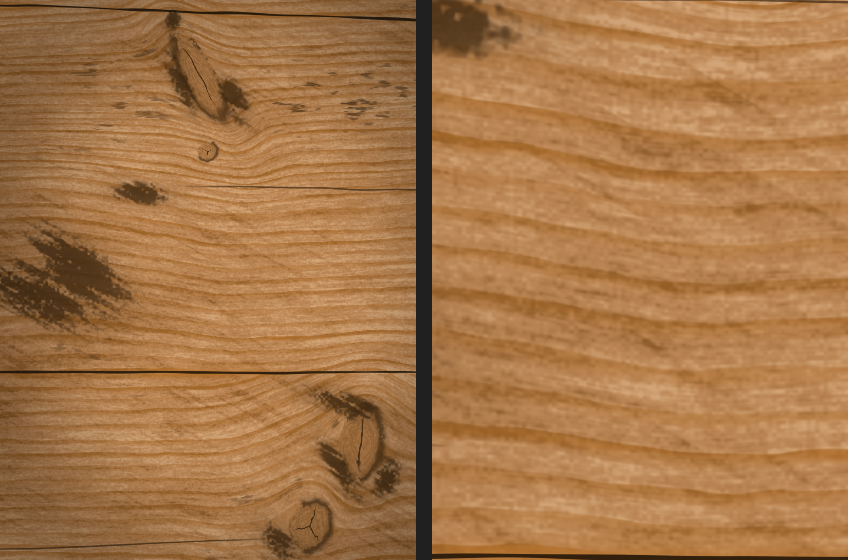
Left, the full canvas; right, a detail of the centre.
Give the GLSL for this texture, as a Shadertoy shader.

```glsl
// Weathered pine planks: growth rings follow a height field that bends
// around oval knots; seams, saw marks and rough stains are layered on top.
#define LIGHT vec3(0.81, 0.635, 0.46)
#define BASE vec3(0.715, 0.51, 0.32)
#define DARK vec3(0.51, 0.325, 0.135)
#define ORANGE vec3(0.70, 0.44, 0.17)
#define STAIN vec3(0.25, 0.16, 0.065)
#define RINGS 42.0
#define RING_CONTRAST 0.45
#define FIBRE_CONTRAST 0.5
#define GRIT 0.42
#define SAW_ANGLE -0.52
#define VIGNETTE 0.3

// Knots: center and radii, then angle and number of spokes
const vec4 KNOTS[4] = vec4[4](
    vec4(0.358, 0.863, 0.085, 0.031), vec4(0.371, 0.729, 0.019, 0.016),
    vec4(0.645, 0.208, 0.066, 0.038), vec4(0.553, 0.06, 0.047, 0.038));
const vec2 KNOT_TURN[4] = vec2[4](vec2(-1.07, 2.0), vec2(0.4, 3.0), vec2(1.45, 2.0), vec2(1.2, 3.0));
// Seams: height at left, slope, where it fades, side on which it shows
const vec4 SEAMS[4] = vec4[4](
    vec4(0.99, -0.037, -1.0, 1.0), vec4(0.672, -0.018, 0.36, 1.0),
    vec4(0.333, 0.0, -1.0, 1.0), vec4(0.017, 0.04, 0.45, -1.0));
// Stains: center and radii, then angles
const vec4 STAINS[10] = vec4[10](
    vec4(0.06, 0.47, 0.12, 0.04), vec4(0.14, 0.53, 0.11, 0.04),
    vec4(0.254, 0.655, 0.055, 0.02), vec4(0.322, 0.855, 0.065, 0.018),
    vec4(0.418, 0.82, 0.045, 0.024), vec4(0.31, 0.967, 0.02, 0.014),
    vec4(0.61, 0.28, 0.08, 0.022), vec4(0.692, 0.147, 0.038, 0.025),
    vec4(0.605, 0.165, 0.06, 0.018), vec4(0.5, 0.03, 0.05, 0.025));
const float STAIN_TURN[10] = float[10](-0.45, -0.6, -0.1, -1.16, -1.1, 1.4, -0.35, 1.2, -1.0, -0.8);

float hash(vec2 p) {
    vec3 q = fract(p.xyx * 0.1031);
    q += dot(q, q.yzx + 33.33);
    return fract((q.x + q.y) * q.z);
}
float noise(vec2 p) {
    vec2 i = floor(p), f = fract(p);
    f = f * f * (3.0 - 2.0 * f);
    return mix(mix(hash(i), hash(i + vec2(1, 0)), f.x),
               mix(hash(i + vec2(0, 1)), hash(i + vec2(1, 1)), f.x), f.y);
}
float fbm(vec2 p) {
    return 0.5 * noise(p) + 0.3 * noise(p * 2.03 + 17.0) + 0.2 * noise(p * 4.1 + 41.0);
}
// Coordinates along and across an axis
vec2 turn(vec2 p, float angle) {
    float c = cos(angle), s = sin(angle);
    return vec2(c * p.x + s * p.y, c * p.y - s * p.x);
}

void mainImage(out vec4 fragColor, in vec2 fragCoord) {
    vec2 p = fragCoord / iResolution.y;
    float px = 1.2 / iResolution.y;

    // Seams: dark gaps, orange edges and a jump of the grain
    float shift = 0.0, gap = 0.0, glow = 0.0;
    for (int i = 0; i < 4; i++) {
        vec4 s = SEAMS[i];
        float id = float(i), full = step(s.z, 0.0);
        float d = p.y - s.x - s.y * p.x - 0.003 * noise(vec2(p.x * 14.0, id));
        float shown = smoothstep(-0.07, 0.07, (p.x - s.z) * s.w);
        float width = mix(0.0004, 0.0018, full) * noise(vec2(p.x * 20.0, id + 5.0));
        shift += step(d, 0.0) * shown * mix(0.012, 0.37, full);
        gap = max(gap, shown * mix(0.6, 0.9, full) * (1.0 - smoothstep(width, width + px, abs(d))));
        glow += full * exp(-abs(d) * 130.0) * smoothstep(0.3, 0.7, noise(vec2(p.x * 7.0, id + 9.0)));
    }

    // Grain height: broad bends per plank, then room for the knots
    float sway = 0.05 * (1.0 - smoothstep(0.05, 0.4, p.x))
               * smoothstep(0.31, 0.5, p.y) * (1.0 - smoothstep(0.66, 0.84, p.y));
    float bend = (p.x - 0.64) / 0.2;
    float rise = 0.085 * exp(-bend * bend) * smoothstep(-0.02, 0.28, p.y);
    float v = p.y - mix(sway + 0.04 * p.x, rise, step(p.y, 0.333));
    for (int i = 0; i < 4; i++) {
        vec2 d = p - KNOTS[i].xy, q = turn(d, KNOT_TURN[i].x) / KNOTS[i].zw;
        v -= 0.75 * d.y * exp(-0.35 * dot(q, q));
    }
    v += 0.008 * fbm(vec2(p.x * 6.0, v * 9.0 + shift * 20.0));
    float rings = (v + shift) * RINGS + 16.0 * max(v - 0.66, 0.0);
    rings += 0.9 * noise(vec2(p.x * 1.5, rings * 0.45)) + 0.12 * noise(vec2(p.x * 40.0, rings * 3.0));
    v += shift;

    // Narrow broken rings; fibres and grit run along them
    float phase = fract(rings);
    float late = smoothstep(0.4, 0.8, phase) * (1.0 - smoothstep(0.84, 0.93, phase));
    late *= 0.3 + 0.7 * hash(vec2(floor(rings), 3.0));
    late *= 0.3 + 1.1 * fbm(vec2(p.x * 14.0, rings * 3.0));
    float fibre = fbm(vec2(p.x * 14.0, v * 170.0)) - 0.5;
    float grit = 0.5 * (noise(vec2(p.x * 160.0, v * 420.0)) + noise(p * 390.0)) - 0.5;
    vec2 cut = turn(p, SAW_ANGLE);
    float saw = noise(cut * vec2(14.0, 170.0));
    float sawMark = smoothstep(0.5, 0.85, saw) * smoothstep(0.45, 0.65, fbm(p * 7.0 + 30.0));

    // Wood colour from a single tone
    float tone = 0.65 + FIBRE_CONTRAST * fibre + GRIT * grit - RING_CONTRAST * late
               - 0.16 * sawMark + 0.5 * (fbm(p * vec2(4.0, 9.0) + 8.0) - 0.5);
    vec3 color = mix(DARK, BASE, smoothstep(0.0, 0.6, tone));
    color = mix(color, LIGHT, smoothstep(0.52, 0.95, tone));
    color = mix(color, ORANGE, min(0.6 * late + 0.75 * glow, 0.8));

    // Knots: rings, dark rim and cracks along the spokes
    for (int i = 0; i < 4; i++) {
        vec2 q = turn(p - KNOTS[i].xy, KNOT_TURN[i].x) / KNOTS[i].zw;
        float wobble = fbm(q * 2.5 + float(i) * 7.0) - 0.5;
        float r = length(q) + 0.3 * wobble, edge = (r - 0.98) * 7.0;
        float ring = 0.5 + 0.5 * cos(r * 34.0 + 9.0 * wobble);
        vec3 knot = mix(BASE, DARK, 0.25 + 0.3 * ring + 0.7 * grit);
        color = mix(color, knot, 0.85 - 0.85 * smoothstep(0.9, 1.05, r));
        float rim = exp(-edge * edge) * smoothstep(0.3, 0.6, noise(q * 2.0 + 3.0) + 0.8 * grit);
        float spoke = abs(sin(atan(q.y, q.x) * 0.5 * KNOT_TURN[i].y + wobble)) * length(q);
        float crack = (1.0 - smoothstep(0.015, 0.06, spoke)) * (1.0 - smoothstep(0.5, 0.85, r));
        color = mix(color, STAIN, max(0.7 * rim, 0.85 * crack));
    }

    // Rough stains, broken up by saw streaks and pores
    float soil = 0.0;
    for (int i = 0; i < 10; i++) {
        vec2 q = turn(p - STAINS[i].xy, STAIN_TURN[i]) / STAINS[i].zw;
        soil += exp(-0.7 * dot(q, q));
    }
    float rough = 0.45 * saw + 0.4 * noise(p * 240.0) + 0.5 * fbm(cut * vec2(30.0, 90.0));
    float stain = 0.6 * smoothstep(0.35, 0.75, min(soil, 1.0) * 1.2 * rough) + 0.25 * min(soil, 1.0);
    // Dashed scuffs along the grain, most at the upper right
    vec2 q = (p - vec2(0.6, 0.83)) / vec2(0.2, 0.07);
    float worn = exp(-dot(q, q)) + 0.6 * smoothstep(0.5, 0.7, fbm(p * 5.0 + 60.0));
    float scuff = worn * smoothstep(0.62, 0.8, fbm(vec2(p.x * 32.0, v * 110.0)));
    color = mix(color, STAIN, min(max(stain, 0.75 * scuff), 0.85));
    color = mix(color, STAIN * 0.55, gap);

    // Darker toward the corners
    vec2 uv = fragCoord / iResolution.xy - vec2(0.55, 0.48);
    fragColor = vec4(color * (1.02 - VIGNETTE * smoothstep(0.03, 0.4, dot(uv, uv))), 1.0);
}
```
